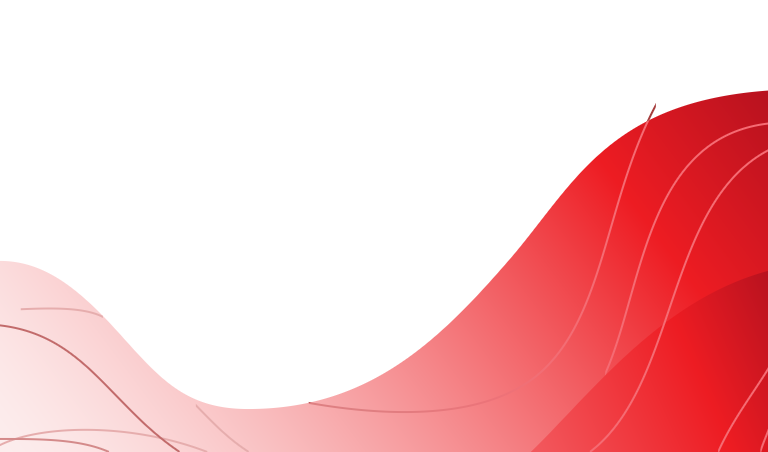
This background is drawn by a WebGL 1 fragment shader. Its source:

```glsl
precision highp float;
// A red wave sweeps up to the right over white, with a second wave in front
// and thin flowing lines. Every edge and line is a cubic Bezier that advances
// in x, solved by bisection to give a signed distance to the curve.

uniform vec2 u_resolution;

const vec2 CANVAS = vec2(100.0, 58.9);   // design units: percent of width
const float LINE_HALF_WIDTH = 0.13;

const vec3 WHITE = vec3(1.0);
const vec3 BLUSH = vec3(0.99, 0.93, 0.93);
const vec3 CORAL = vec3(0.95, 0.34, 0.36);
const vec3 RED = vec3(0.93, 0.11, 0.135);
const vec3 CRIMSON = vec3(0.72, 0.07, 0.12);
const vec3 LINE_DARK = vec3(0.76, 0.42, 0.42);
const vec3 LINE_ROSE = vec3(0.83, 0.54, 0.54);
const vec3 LINE_PALE = vec3(0.90, 0.68, 0.68);
const vec3 LINE_BRIGHT = vec3(0.96, 0.42, 0.45);
const vec3 LINE_TIP = vec3(0.65, 0.24, 0.24);

// Gradient axes, and the positions along them of the colour stops
const vec2 BACK_AXIS = vec2(0.8, 0.6);
const float BACK_RED = 85.3;
const float BACK_END = 108.2;
const float BACK_EASE = 1.4;
const vec2 FRONT_AXIS = vec2(0.9, 0.4);
const float FRONT_START = 63.3;
const float FRONT_RED = 85.9;
const float FRONT_END = 99.6;

float cubic(float a, float b, float c, float d, float t) {
  float s = 1.0 - t;
  return s * s * s * a + 3.0 * s * t * (s * b + t * c) + t * t * t * d;
}

// Signed distance to a curve, positive above it
float curveDistance(vec2 p, vec2 a, vec2 b, vec2 c, vec2 d) {
  float t = 0.5;
  float stepSize = 0.25;
  for (int i = 0; i < 16; i++) {
    t += cubic(a.x, b.x, c.x, d.x, t) < p.x ? stepSize : -stepSize;
    stepSize *= 0.5;
  }
  float s = 1.0 - t;
  vec2 tangent = s * s * (b - a) + 2.0 * s * t * (c - b) + t * t * (d - c);
  return (p.y - cubic(a.y, b.y, c.y, d.y, t)) * tangent.x / length(tangent);
}

// Antialiased coverage of the inside, where the distance is negative
float coverage(float distanceOut, float pixel) {
  return clamp(0.5 - distanceOut / pixel, 0.0, 1.0);
}

float line(vec2 p, float pixel, vec2 a, vec2 b, vec2 c, vec2 d) {
  float ends = coverage(a.x - p.x, pixel) * coverage(p.x - d.x, pixel);
  return ends * coverage(abs(curveDistance(p, a, b, c, d)) - LINE_HALF_WIDTH, pixel);
}

// Crest of the large wave, in four smoothly joined spans
float backDistance(vec2 p) {
  vec2 slope = vec2(15.4, 15.6);
  vec2 valley = vec2(32.3, 5.6);
  vec2 rise = vec2(66.7, 25.5);
  if (p.x < slope.x) return curveDistance(p, vec2(0.0, 24.9), vec2(5.9, 24.9), vec2(10.4, 21.1), slope);
  if (p.x < valley.x) return curveDistance(p, slope, vec2(20.8, 9.6), vec2(24.1, 5.6), valley);
  if (p.x < rise.x) return curveDistance(p, valley, vec2(48.2, 5.6), vec2(57.3, 14.6), rise);
  return curveDistance(p, rise, vec2(74.9, 35.2), vec2(79.4, 45.6), vec2(100.0, 47.1));
}

vec3 backColor(vec2 p) {
  float s = dot(p, BACK_AXIS);
  vec3 col = mix(BLUSH, RED, pow(clamp(s / BACK_RED, 0.0, 1.0), BACK_EASE));
  return mix(col, CRIMSON, clamp((s - BACK_RED) / (BACK_END - BACK_RED), 0.0, 1.0));
}

vec3 frontColor(vec2 p) {
  float s = dot(p, FRONT_AXIS);
  vec3 col = mix(CORAL, RED, clamp((s - FRONT_START) / (FRONT_RED - FRONT_START), 0.0, 1.0));
  return mix(col, CRIMSON, clamp((s - FRONT_RED) / (FRONT_END - FRONT_RED), 0.0, 1.0));
}

void main() {
  vec2 p = gl_FragCoord.xy / u_resolution * CANVAS;
  float px = CANVAS.x / u_resolution.x;

  // Large wave
  float back = coverage(backDistance(p), px);
  vec3 col = mix(WHITE, backColor(p), back);

  // Lines on the pale left side
  col = mix(col, LINE_PALE, line(p, px, vec2(2.7, 18.6), vec2(7.2, 18.8), vec2(11.1, 18.8), vec2(13.4, 17.6)));
  col = mix(col, LINE_PALE, line(p, px, vec2(0.0, 0.9), vec2(5.2, 3.5), vec2(16.9, 3.9), vec2(27.0, 0.0)));
  col = mix(col, LINE_ROSE, line(p, px, vec2(0.0, 1.7), vec2(5.2, 1.7), vec2(10.4, 1.7), vec2(14.2, 0.0)));
  col = mix(col, LINE_DARK, line(p, px, vec2(0.0, 16.5), vec2(11.1, 15.2), vec2(14.3, 6.1), vec2(23.4, 0.0)));
  col = mix(col, LINE_PALE, line(p, px, vec2(25.5, 6.1), vec2(28.0, 3.5), vec2(29.9, 1.6), vec2(32.4, 0.0)));

  // Long line from the valley, its tip leaving the wave
  vec2 bend = vec2(70.3, 10.3);
  float sweep = max(
    line(p, px, vec2(40.2, 6.4), vec2(52.1, 4.3), vec2(63.8, 4.6), bend),
    line(p, px, bend, vec2(78.8, 17.8), vec2(78.8, 32.8), vec2(85.4, 45.2)));
  vec3 sweepColor = mix(vec3(0.87, 0.50, 0.51), LINE_BRIGHT, smoothstep(42.0, 80.0, p.x));
  col = mix(col, mix(LINE_TIP, sweepColor, back), sweep);
  col = mix(col, LINE_BRIGHT, line(p, px, vec2(78.8, 10.2), vec2(83.7, 21.1), vec2(84.0, 40.9), vec2(100.0, 42.8)));

  // Front wave and the lines over it
  float front = curveDistance(p, vec2(69.1, 0.0), vec2(76.8, 7.4), vec2(85.9, 19.8), vec2(100.0, 23.6));
  col = mix(col, frontColor(p), coverage(front, px) * step(69.1, p.x));
  col = mix(col, LINE_BRIGHT, line(p, px, vec2(76.8, 0.0), vec2(88.3, 8.7), vec2(86.6, 32.2), vec2(100.0, 39.3)));
  col = mix(col, LINE_BRIGHT, line(p, px, vec2(93.5, 0.0), vec2(95.4, 4.2), vec2(97.9, 7.4), vec2(100.0, 10.8)));
  col = mix(col, LINE_BRIGHT, line(p, px, vec2(99.0, 0.0), vec2(99.3, 1.0), vec2(99.7, 1.9), vec2(100.0, 2.7)));

  gl_FragColor = vec4(col, 1.0);
}
```
